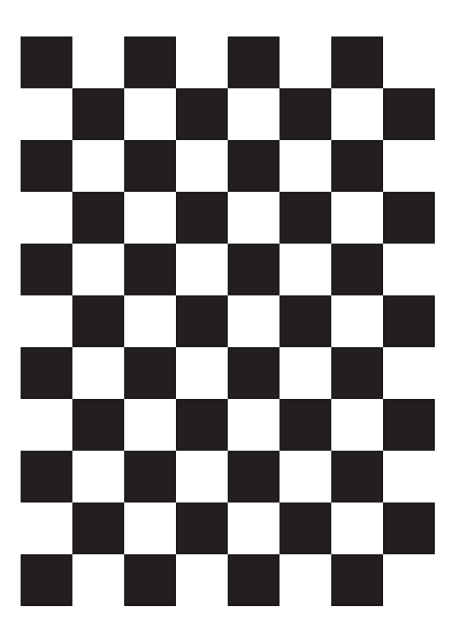
A Shadertoy shader for this pattern:

```glsl
// A dark checkerboard of 8 by 11 squares on a white sheet with plain margins.
// Signed distances to the grid lines alternate in sign from cell to cell;
// the product of the two axes selects the dark squares and smooths their edges.

const vec2  BOARD_CELLS  = vec2(8.0, 11.0);        // squares across and down
const float CELL_SIZE    = 0.0809;                 // in canvas heights
const vec2  BOARD_OFFSET = vec2(0.0027, -0.0020);  // board centre from canvas centre
const float RIM_WIDTH    = 0.030;                  // darker rim, in cells
const vec3  PAPER_COLOR  = vec3(1.0);
const vec3  INK_COLOR    = vec3(0.137, 0.122, 0.126);
const vec3  RIM_COLOR    = vec3(0.09, 0.07, 0.08);

// Distance to the nearest grid line: positive in even cells, negative in odd ones.
vec2 gridDistance(vec2 cell) {
    return 0.5 - abs(mod(cell + 0.5, 2.0) - 1.0);
}

// Signed distance to the board outline, positive inside.
float boardDistance(vec2 cell) {
    vec2 inset = 0.5 * BOARD_CELLS - abs(cell - 0.5 * BOARD_CELLS);
    return min(inset.x, inset.y);
}

// Coverage of one pixel by the region where the distance is positive.
float coverage(float dist, float pixel) {
    return clamp(0.5 + dist / pixel, 0.0, 1.0);
}

void mainImage(out vec4 fragColor, in vec2 fragCoord) {
    // Cell coordinates, counted from the lower left corner of the board
    vec2 position = (fragCoord - 0.5 * iResolution.xy) / iResolution.y - BOARD_OFFSET;
    vec2 cell = position / CELL_SIZE + 0.5 * BOARD_CELLS;
    float pixel = 1.0 / (iResolution.y * CELL_SIZE);

    // Checker: clamping to the outer cell centres leaves the outline to the board mask
    vec2 inner = clamp(cell, vec2(0.5), BOARD_CELLS - 0.5);
    vec2 side = clamp(2.0 * gridDistance(inner) / pixel, -1.0, 1.0);
    float ink = 0.5 + 0.5 * side.x * side.y;
    ink *= coverage(boardDistance(cell), pixel);

    // Slightly deeper tone along the edges of each square
    vec2 depth = abs(gridDistance(cell));
    float rim = coverage(RIM_WIDTH - min(depth.x, depth.y), pixel);

    vec3 square = mix(INK_COLOR, RIM_COLOR, rim);
    fragColor = vec4(mix(PAPER_COLOR, square, ink), 1.0);
}
```
